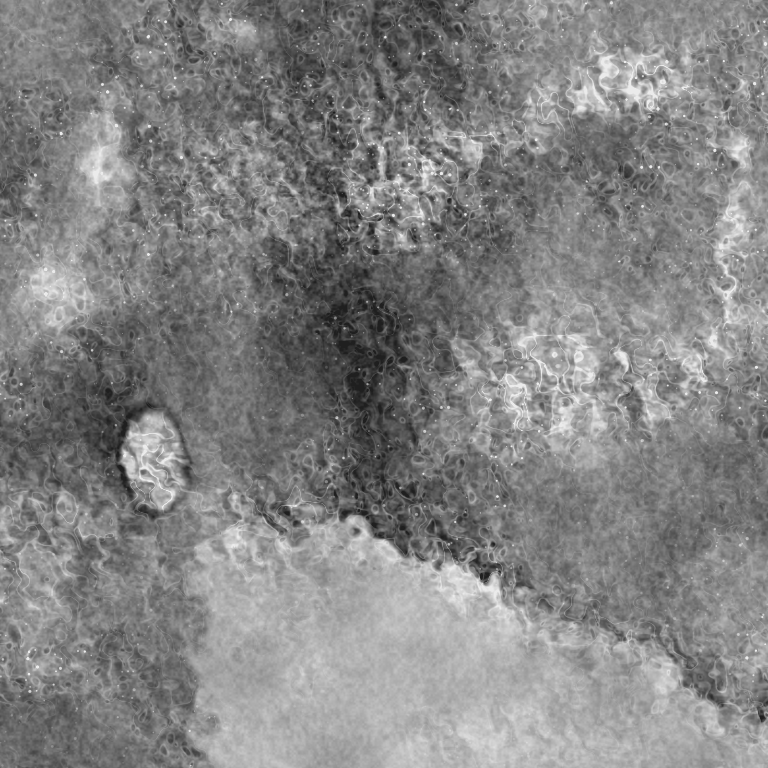
Give the GLSL for this texture, as a Shadertoy shader.

```glsl
const float BASE_TONE = 0.395;
const float LAND_TONE = 0.69;
const float CLOUD_CONTRAST = 0.5;
const float RIPPLE_CONTRAST = 0.27;
const float FILAMENT_GAIN = 0.2;
const float GRAIN_CONTRAST = 0.25;
const float SPECK_GAIN = 0.45;
const vec2 RIPPLE_SCALE = vec2(88.0, 46.0);
const float RIPPLE_SLANT = 0.3;
const float DROPLET_SCALE = 80.0;

float hash(vec2 p) {
    vec3 q = fract(p.xyx * 0.1031);
    q += dot(q, q.yzx + 33.33);
    return fract((q.x + q.y) * q.z);
}

vec2 hash2(vec2 p) { return vec2(hash(p), hash(p + 57.3)); }

float noise(vec2 p) {
    vec2 i = floor(p), f = fract(p);
    f = f * f * (3.0 - 2.0 * f);
    return mix(mix(hash(i), hash(i + vec2(1, 0)), f.x),
               mix(hash(i + vec2(0, 1)), hash(i + vec2(1, 1)), f.x), f.y);
}

float fbm(vec2 p) {
    float sum = 0.0, gain = 0.5;
    for (int i = 0; i < 5; i++) {
        sum += gain * noise(p);
        p = mat2(1.6, 1.2, -1.2, 1.6) * p + 17.7;
        gain *= 0.5;
    }
    return sum;
}

float blob(vec2 p, vec2 centre, vec2 radius) {
    vec2 d = (p - centre) / radius;
    return exp(-dot(d, d));
}

// Bright rims in x, dark interiors in y
vec2 droplets(vec2 p, float density) {
    vec2 cell = floor(p), drop = vec2(0);
    for (int y = -1; y <= 1; y++)
    for (int x = -1; x <= 1; x++) {
        vec2 id = cell + vec2(x, y);
        float radius = mix(0.15, 0.6, hash(id + 9.1));
        float d = length((p - id - hash2(id)) * vec2(1.15, 0.9));
        float present = step(hash(id + 31.7), density) * mix(0.3, 1.0, hash(id + 5.7));
        float rim = 1.0 - smoothstep(0.03, 0.2, abs(d - radius));
        float inside = 1.0 - smoothstep(radius * 0.4, radius, d);
        drop = max(drop, present * vec2(rim, inside));
    }
    return drop;
}

float specks(vec2 p, float scale, float density, float pixel) {
    vec2 q = p * scale, id = floor(q);
    float d = length(fract(q) - mix(vec2(0.3), vec2(0.7), hash2(id)));
    float radius = mix(0.05, 0.2, hash(id + 4.4));
    float soft = max(pixel * scale * 0.7, 0.06);
    return step(hash(id + 13.9), density) * (1.0 - smoothstep(radius - soft, radius + soft, d));
}

void mainImage(out vec4 fragColor, in vec2 fragCoord) {
    vec2 uv = fragCoord / iResolution.xy;
    float pixel = 1.0 / iResolution.y;

    // Ragged coordinates for the patch edges
    vec2 rag = vec2(fbm(uv * 14.0), fbm(uv * 14.0 + 40.0)) - 0.5;
    vec2 fineRag = vec2(noise(uv * 65.0), noise(uv * 65.0 + 21.0)) - 0.5;
    vec2 p = uv + 0.06 * rag + 0.036 * fineRag;

    // Pale ground with a sloping upper edge
    float horizon = 0.325 - 0.27 * pow(clamp((p.x - 0.4) / 0.6, 0.0, 1.0), 1.3);
    float land = smoothstep(-0.008, 0.012, horizon - p.y) * smoothstep(0.25, 0.285, p.x);
    float shore = exp(-pow((p.y - horizon) / 0.05, 2.0)) * smoothstep(0.25, 0.3, p.x);

    // Arched crest and the trail falling at its right end
    float arch = 0.89 - 1.16 * pow(p.x - 0.86, 2.0);
    float crest = exp(-pow((p.y - arch) / 0.036, 2.0))
                * smoothstep(0.4, 0.56, p.x) * smoothstep(0.95, 0.84, p.x);
    float bend = min(p.y - 0.66, 0.0);
    float trail = exp(-pow((p.x - 0.95 + 2.5 * bend * bend) / 0.016, 2.0))
                * smoothstep(0.42, 0.5, p.y) * smoothstep(0.9, 0.84, p.y);

    // Broad patches of light and shade
    float spray = blob(p, vec2(0.41, 0.75), vec2(0.2, 0.11));
    float glow = blob(p, vec2(0.73, 0.51), vec2(0.13, 0.08));
    float foam = blob(p, vec2(0.06, 0.31), vec2(0.2, 0.1));
    vec2 round = uv + 0.02 * rag + 0.006 * fineRag;
    float oval = length((round - vec2(0.2, 0.4)) / vec2(0.043, 0.068));
    float disc = length((round - vec2(0.955, 0.25)) / vec2(0.052, 0.058));
    float tone = BASE_TONE + CLOUD_CONTRAST * (fbm(uv * vec2(7.0, 5.0) + 3.0) - 0.48);
    tone += 0.1 * spray + 0.22 * glow + 0.2 * foam + 0.2 * crest + 0.16 * trail;
    tone += 0.38 * blob(p, vec2(0.135, 0.79), vec2(0.035, 0.05));
    tone += 0.26 * blob(p, vec2(0.08, 0.62), vec2(0.06, 0.075));
    tone += 0.22 * blob(p, vec2(0.31, 0.95), vec2(0.03, 0.04));
    tone += 0.08 * smoothstep(0.45, 1.0, uv.x);
    tone -= 0.12 * blob(p, vec2(0.49, 0.53), vec2(0.06, 0.16));
    tone -= 0.08 * blob(p, vec2(0.22, 0.53), vec2(0.16, 0.06));
    tone = mix(tone, 0.68, 1.0 - smoothstep(0.85, 1.0, oval));
    tone -= 0.15 * exp(-pow((oval - 1.07) / 0.07, 2.0));
    tone = mix(tone, 0.56, 0.8 * (1.0 - smoothstep(0.9, 1.05, disc)));
    float groundTone = LAND_TONE + 0.3 * (fbm(uv * 9.0 + 70.0) - 0.48);
    tone = mix(tone, groundTone, land);

    // Slanted glassy ripples and thin curling filaments
    float broken = smoothstep(0.38, 0.62, fbm(uv * 8.0 + 25.0));
    float activity = clamp(0.2 + 0.25 * broken + 0.5 * spray + 0.7 * crest + 0.7 * glow
                   + 0.5 * trail + 0.5 * foam + 0.6 * shore - 0.15 * land
                   + 0.5 * (1.0 - smoothstep(0.8, 1.2, oval)), 0.0, 1.0);
    vec2 flow = uv + 0.03 * rag;
    flow.x += RIPPLE_SLANT * flow.y;
    float ripple = smoothstep(0.2, 0.8, noise(flow * RIPPLE_SCALE + 1.6 * fineRag));
    float chop = smoothstep(0.2, 0.8, noise(flow * RIPPLE_SCALE.yx * 2.6 + 60.0));
    tone += activity * (RIPPLE_CONTRAST * (ripple - 0.5) + 0.15 * (chop - 0.5));
    float contour = abs(noise(flow * vec2(75.0, 58.0) + 2.0 * fineRag + 80.0) - 0.5);
    float filament = 1.0 - smoothstep(0.02, 0.15, contour);
    tone += FILAMENT_GAIN * activity * (filament - 0.3) * (1.0 - 0.5 * land);

    // Scattered droplets, denser where the surface is broken
    vec2 drops = droplets((uv + 0.012 * rag) * DROPLET_SCALE + 0.9 * fineRag, 0.6);
    float dropAmount = (0.2 + 0.8 * broken) * (1.0 - 0.85 * land) + 0.7 * shore;
    tone += dropAmount * (0.1 * drops.x - 0.11 * drops.y);

    // Fine grain and pale specks
    float grain = 0.6 * noise(uv * vec2(200.0, 150.0)) + 0.4 * noise(uv * 370.0);
    tone += GRAIN_CONTRAST * (grain - 0.5) * (0.75 + 0.8 * spray - 0.25 * land);
    float dust = specks(uv, 95.0, 0.07, pixel) + 0.8 * specks(uv + 0.37, 150.0, 0.05 + 0.2 * spray, pixel);
    tone += SPECK_GAIN * dust * (1.0 - 0.85 * land) * (0.3 + 0.7 * broken);

    fragColor = vec4(vec3(clamp(tone, 0.12, 0.92)), 1.0);
}
```
